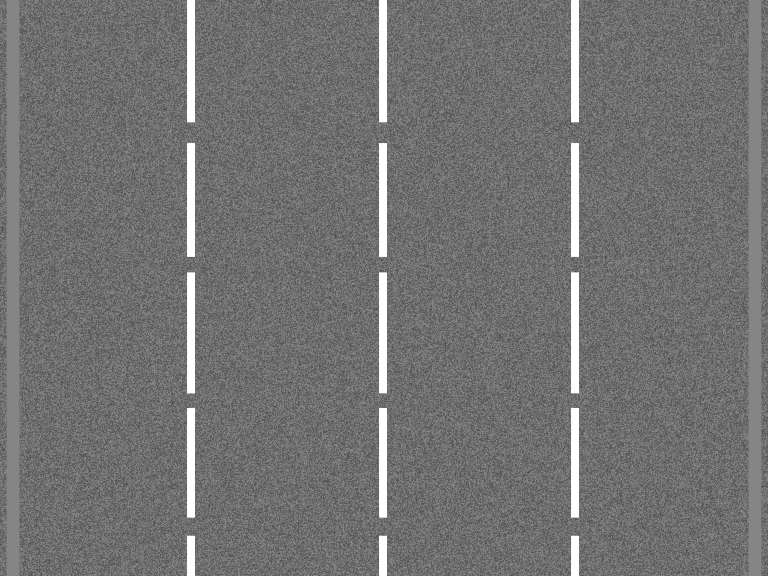
A Shadertoy shader for this pattern:

```glsl
vec3 hash3(vec2 cell) {
    vec3 q = fract(cell.xyx * vec3(0.1031, 0.1030, 0.0973));
    q += dot(q, q.yxz + 33.33);
    return fract((q.xxy + q.yzz) * q.zyx);
}

// Cellular grain: each stone has its own shade, softly blended with its neighbours
float asphaltGrain(vec2 p) {
    vec2 cell = floor(p);
    float shade = 0.0, total = 0.0;
    for (int j = -1; j <= 1; j++) {
        for (int i = -1; i <= 1; i++) {
            vec2 neighbour = cell + vec2(i, j);
            vec3 stone = hash3(neighbour);
            vec2 d = neighbour + 0.25 + 0.5 * stone.xy - p;
            float weight = exp(-3.0 * dot(d, d));
            shade += weight * stone.z;
            total += weight;
        }
    }
    return shade / total - 0.5;
}

// Coverage of a strip, given distance from its middle
float strip(float dist, float halfWidth, float pixel) {
    return clamp(0.5 + (halfWidth - dist) / pixel, 0.0, 1.0);
}

// Unevenly spaced breaks between the painted dashes
float dashGaps(float y, float pixel) {
    float gaps = 0.0;
    for (int n = 0; n < 4; n++) {
        float i = float(n);
        float middle = 0.0822 + 0.228 * i + 0.0058 * cos(2.094 * i + 0.942);
        float halfGap = 0.0125 + 0.0019 * (i - 1.3) * (i - 1.3);
        gaps = max(gaps, strip(abs(y - middle), halfGap, pixel));
    }
    return gaps;
}

void mainImage(out vec4 fragColor, in vec2 fragCoord) {
    float pixel = 1.0 / iResolution.y;
    vec2 p = fragCoord * pixel;
    float roadWidth = iResolution.x * pixel;

    // Asphalt with fine, even grain
    vec3 color = vec3(0.431 + 0.23 * asphaltGrain(p * 576.0));

    // Plain grey bands along both sides
    float sideDist = abs(min(p.x, roadWidth - p.x) - 0.0226);
    color = mix(color, vec3(0.52), strip(sideDist, 0.0111, pixel));

    // Three dashed white dividers between four lanes
    float lane = roadWidth / 4.0;
    float divider = clamp(round(p.x / lane), 1.0, 3.0) * lane - 0.0017;
    float paint = strip(abs(p.x - divider), 0.0069, pixel);
    paint *= 1.0 - dashGaps(p.y, pixel);
    color = mix(color, vec3(1.0), paint);

    fragColor = vec4(color, 1.0);
}
```
